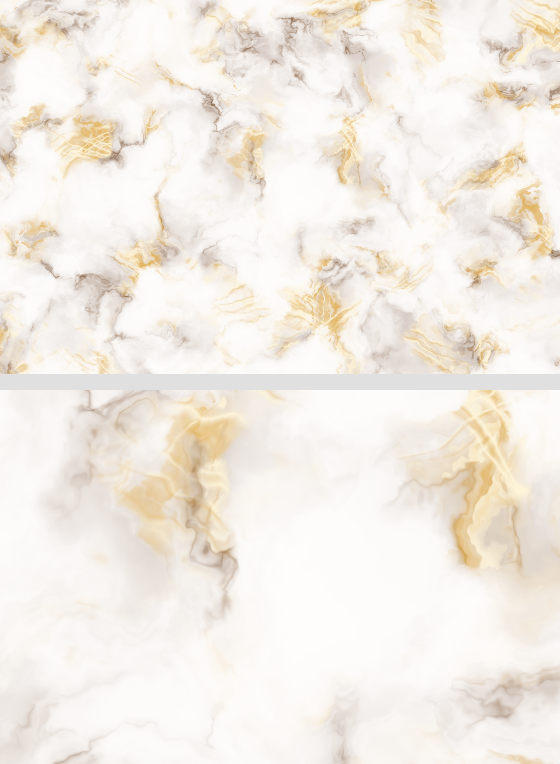
Top: the whole. Bottom: its middle third, enlarged.
Reproduce this texture procedurally as a Shadertoy shader.

```glsl
// White marble with soft grey clouds, brown crackled veins and gold strands.
#define VEIN_SCALE 3.7      // vein cells per canvas height
#define WARP 0.10           // how far the veins wander
#define HAZE_WIDTH 0.17     // softness of the halo around veins
#define VEIN_WIDTH 0.045    // thickness of the sharp veins
#define CLOUD_COVER 0.85    // how much white cloud hides the veins
#define WHITE vec3(0.996, 0.991, 0.986)
#define GREY  vec3(0.850, 0.808, 0.780)
#define CREAM vec3(0.945, 0.885, 0.790)
#define BROWN vec3(0.560, 0.420, 0.310)
#define GOLD  vec3(0.880, 0.680, 0.320)
#define GLEAM vec3(1.000, 0.965, 0.860)

vec2 gradientAt(vec2 cell) {
    vec3 h = fract(cell.xyx * vec3(0.1031, 0.1030, 0.0973));
    h += dot(h, h.yzx + 33.33);
    float angle = 6.2832 * fract((h.x + h.y) * h.z);
    return vec2(cos(angle), sin(angle));
}

float gradientNoise(vec2 p) {
    vec2 i = floor(p), f = p - i;
    vec2 u = f * f * f * (f * (f * 6.0 - 15.0) + 10.0);
    vec2 e = vec2(0.0, 1.0);
    float a = dot(gradientAt(i), f);
    float b = dot(gradientAt(i + e.yx), f - e.yx);
    float c = dot(gradientAt(i + e.xy), f - e.xy);
    float d = dot(gradientAt(i + e.yy), f - e.yy);
    return mix(mix(a, b, u.x), mix(c, d, u.x), u.y);
}

float fbm(vec2 p, int octaves, float gain) {
    float sum = 0.0, amp = 1.0;
    for (int i = 0; i < octaves; i++) {
        sum += amp * gradientNoise(p);
        p = mat2(1.6, 1.2, -1.2, 1.6) * p + 17.3;
        amp *= gain;
    }
    return sum;
}

vec2 warped(vec2 p, int octaves) {
    vec2 w = p * 4.0;
    return p + WARP * vec2(fbm(w + 11.0, octaves, 0.55), fbm(w + 47.0, octaves, 0.55));
}

// Bright crest where the value crosses zero, with a rounded tip
float ridge(float value, float width) {
    return exp(-(sqrt(value * value + 0.04 * width * width) - 0.2 * width) / width);
}

// Thin filaments along one direction: x = bright line, y = gold edge beside it
vec2 strands(vec2 p, float angle) {
    float c = cos(angle), s = sin(angle);
    vec2 r = mat2(c, -s, s, c) * p;
    r.y += 0.08 * gradientNoise(r * 4.0) + 0.015 * fbm(r * 15.0, 3, 0.6);
    float n = gradientNoise(r * vec2(5.0, 38.0));
    float patchMask = smoothstep(0.08, 0.25, gradientNoise(r * vec2(3.5, 7.0) + 9.4));
    return patchMask * vec2(ridge(n, 0.08), ridge(n - 0.16, 0.06));
}

void mainImage(out vec4 fragColor, in vec2 fragCoord) {
    vec2 p = fragCoord / iResolution.y + 3.7;

    // Domain warps: smooth for the halo, rough for stone detail
    vec2 soft = warped(p, 3);
    vec2 q = warped(p, 6);

    // Regions: covering cloud and gold-bearing stone
    float cloud = smoothstep(-0.32, 0.3, fbm(p * 4.0 + 71.0, 6, 0.5));
    float strength = 1.0 - CLOUD_COVER * cloud;
    float goldZone = smoothstep(-0.15, 0.25, fbm(q * 4.5 + 31.0, 4, 0.6));

    // Soft halo and cloudy mottling
    float halo = strength * ridge(fbm(soft * VEIN_SCALE, 3, 0.5), HAZE_WIDTH);
    float mottle = smoothstep(-0.35, 0.55, fbm(q * 6.5 + 5.0, 6, 0.6));
    float haze = halo * (0.4 + 0.95 * mottle) + 0.36 * mottle * (1.0 - 0.6 * cloud);
    haze = clamp(haze, 0.0, 1.0);

    // Broken sharp veins and finer crackle inside the halo
    float broken = smoothstep(-0.35, 0.25, fbm(q * 11.0 + 83.0, 3, 0.6));
    float vein = strength * broken * ridge(fbm(q * VEIN_SCALE, 6, 0.55), VEIN_WIDTH);
    float inside = smoothstep(0.12, 0.6, halo);
    float crackle = inside * broken * ridge(fbm(q * 11.0 + 23.0, 4, 0.55), 0.07);

    vec3 color = mix(WHITE, mix(GREY, CREAM, 0.7 * goldZone), 0.9 * haze);
    vec3 veinColor = mix(BROWN, GOLD, goldZone);
    color = mix(color, veinColor, clamp(0.7 * vein + 0.5 * crackle, 0.0, 0.9));

    // Gold leaf flakes with pale glints near the veins
    float grain = fbm(q * 17.0 + 61.0, 4, 0.6);
    float leaf = goldZone * inside;
    color = mix(color, GOLD, 0.65 * leaf * smoothstep(0.2, 0.36, grain));
    color = mix(color, GLEAM, 0.75 * leaf * smoothstep(0.2, 0.36, -grain));

    // Slanted filaments in two directions
    vec2 fibre = max(strands(p, -0.6), strands(p + 5.3, 0.5));
    fibre *= goldZone * smoothstep(0.08, 0.35, haze);
    color = mix(color, GOLD, 0.55 * fibre.y);
    color = mix(color, GLEAM, 0.9 * fibre.x);

    fragColor = vec4(clamp(color, 0.0, 1.0), 1.0);
}
```
